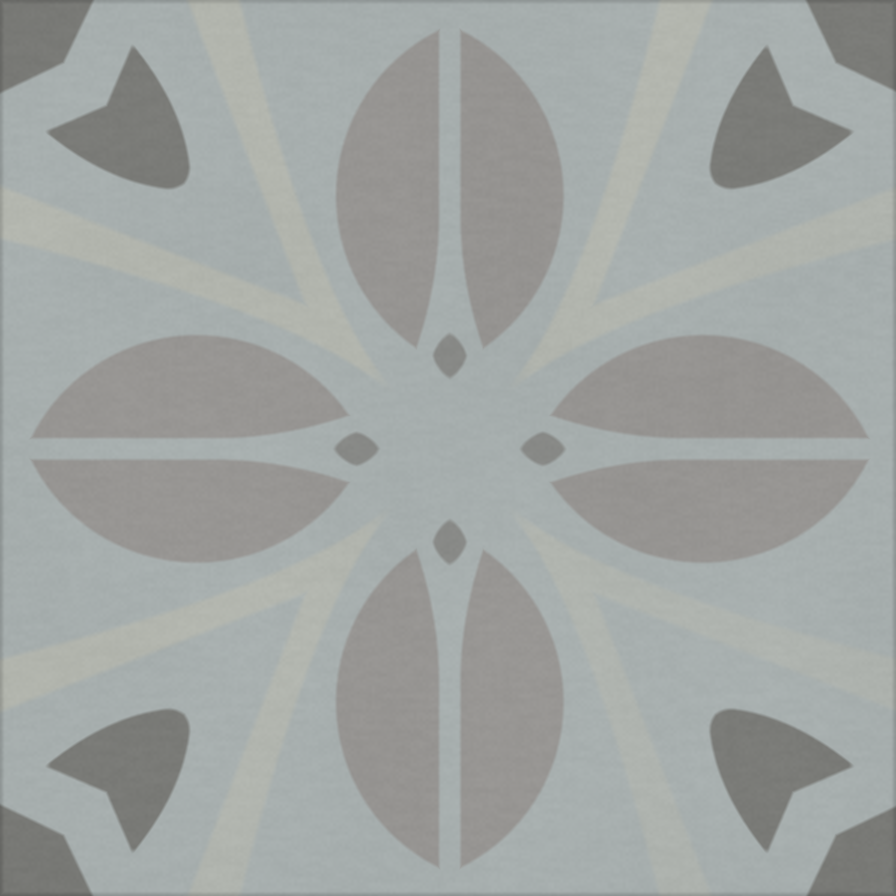
Write a three.js fragment shader that draws this pattern.

```glsl
// Draws a worn cement tile: four split petals, cream forked rays and dark corner motifs.
varying vec2 vUv;

float hash(vec2 p) {
  return fract(sin(dot(p, vec2(127.1, 311.7))) * 43758.5453);
}

float noise(vec2 p) {
  vec2 i = floor(p);
  vec2 f = fract(p);
  f = f * f * (3.0 - 2.0 * f);
  return mix(mix(hash(i), hash(i + vec2(1.0, 0.0)), f.x),
             mix(hash(i + vec2(0.0, 1.0)), hash(i + vec2(1.0, 1.0)), f.x), f.y);
}

// Soft coverage of a shape whose distance is negative inside.
float cover(float d) {
  return 1.0 - smoothstep(-0.0025, 0.0025, d);
}

float smoothMax(float a, float b, float k) {
  float h = max(k - abs(a - b), 0.0) / k;
  return max(a, b) + h * h * k * 0.25;
}

// In folded space x runs along the nearest axis and y across it.
float petal(vec2 q) {
  float lobe = length(q - vec2(0.2825, -0.079)) - 0.206;
  float flare = max(0.26 - q.x, 0.0);
  float stem = 0.012 + 1.17 * flare * flare;
  return max(lobe, stem - q.y);
}

float seed(vec2 q) {
  vec2 s = abs(q - vec2(0.104, 0.0)) / vec2(0.0245, 0.0185);
  return (pow(pow(s.x, 1.4) + pow(s.y, 1.4), 0.714) - 1.0) * 0.018;
}

float ray(vec2 q) {
  float inner = sqrt(max(0.1176 * q.x - 0.00383, 0.0)) - q.y;
  float outer = (q.y - 0.388 * q.x - 0.0986) / 1.07;
  return max(inner, outer);
}

float arrowhead(vec2 q) {
  float bend = q.x - 0.293;
  float side = 0.289 + 2.6 * bend * bend - q.y;
  float corner = (0.592 - q.x - q.y) * 0.707;
  float notch = (q.y + 0.43 * q.x - 0.548) / 1.09;
  return smoothMax(smoothMax(side, corner, 0.012), notch, 0.006);
}

float cornerPatch(vec2 q) {
  return (0.638 - q.y - 0.48 * q.x) / 1.11;
}

void main() {
  // Fold the tile into one eighth.
  vec2 a = abs(vUv - vec2(0.502, 0.499));
  vec2 q = vec2(max(a.x, a.y), min(a.x, a.y));

  vec3 glaze = vec3(0.655, 0.685, 0.683);
  vec3 cream = vec3(0.700, 0.712, 0.682);
  vec3 petalGrey = vec3(0.590, 0.583, 0.573);
  vec3 seedGrey = vec3(0.535, 0.540, 0.530);
  vec3 darkGrey = vec3(0.475, 0.478, 0.464);

  // Rays fade at the hub and toward the lower right.
  float wear = 1.0 - 0.4 * smoothstep(0.0, 0.8, vUv.x - vUv.y + 0.2);
  float rayCover = 1.0 - smoothstep(-0.004, 0.004, ray(q));
  vec3 color = mix(glaze, cream, rayCover * wear * smoothstep(0.06, 0.1, q.x));

  color = mix(color, petalGrey, cover(petal(q)));
  color = mix(color, seedGrey, cover(seed(q)));
  color = mix(color, darkGrey, cover(min(arrowhead(q), cornerPatch(q))));

  // Cloudy glaze, streaks and fine grain.
  color += 0.016 * (noise(vUv * 7.0) - 0.5);
  color += 0.014 * (noise(vUv * vec2(60.0, 170.0)) - 0.5);
  color += 0.014 * (noise(vUv * 300.0) - 0.5);

  // Dark worn rim.
  vec2 rim = min(vUv, 1.0 - vUv);
  color *= mix(0.86, 1.0, smoothstep(0.0, 0.006, min(rim.x, rim.y)));

  gl_FragColor = vec4(color, 1.0);
}
```
